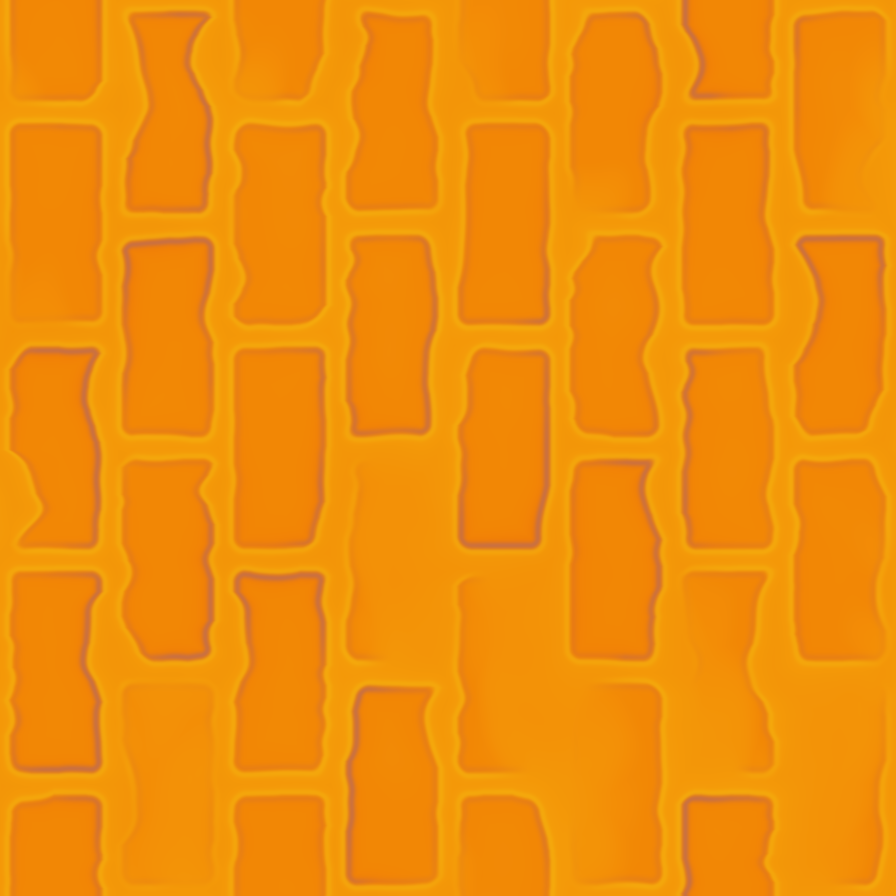
This pattern is drawn by a three.js fragment shader. Its source:

```glsl
// Worn orange wall: upright rounded recesses in 8 staggered columns, 4 to a column.
// Each recess has a randomly tilted, creased floor that may rise flush with the wall,
// and wavy sides; tone comes from depth, distance to the edge and a bright rim.

varying vec2 vUv;

// Layout, in column widths (a cell is 1 wide and 2 high)
const float COLUMNS = 8.0;
const float ROWS = 4.0;
const vec2 HALF_SIZE = vec2(0.41, 0.90);
const float CORNER = 0.10;

// Wear
const vec2 SIDE_WEAR = vec2(0.50, 0.13);
const vec2 TILT = vec2(1.5, 0.6);
const float CREASE = 0.30;

// Shading widths
const float RIM_WIDTH = 0.028;
const float GLOW_WIDTH = 0.20;
const float SHADE_WIDTH = 0.10;
const float CREVICE_WIDTH = 0.032;

const vec3 DEEP = vec3(0.94, 0.45, 0.03);
const vec3 FLOOR = vec3(0.95, 0.53, 0.02);
const vec3 RIM = vec3(0.96, 0.66, 0.045);
const vec3 CREVICE = vec3(0.78, 0.44, 0.27);
const float FLUSH_TONE = 0.60;

float hash(vec2 p) {
  vec3 q = fract(vec3(p.xyx) * 0.1031);
  q += dot(q, q.yzx + 33.33);
  return fract((q.x + q.y) * q.z);
}

float cellRandom(vec2 id, float k) {
  return hash(id * 3.0 + vec2(k * 17.3, k * 7.9) + 5.0);
}

float corner(vec2 cell, vec2 offset, float period) {
  float a = 6.2832 * hash(mod(cell, period) + 11.0);
  return dot(vec2(cos(a), sin(a)), offset);
}

// Gradient noise that repeats after a whole number of lattice steps
float noise(vec2 p, float period) {
  vec2 i = floor(p), f = fract(p);
  vec2 w = f * f * f * (f * (f * 6.0 - 15.0) + 10.0);
  vec2 e = vec2(1.0, 0.0);
  float low = mix(corner(i, f, period), corner(i + e, f - e, period), w.x);
  float high = mix(corner(i + e.yx, f - e.yx, period), corner(i + 1.0, f - 1.0, period), w.x);
  return mix(low, high, w.y);
}

// How far one side is pushed inward at position t along it
float sideInset(float t, vec2 id, float k) {
  float seed = floor(cellRandom(id, k) * 60.0) + 0.37;
  float broad = max(noise(vec2(t * 1.4 + seed, seed), 64.0) - 0.03, 0.0);
  float fine = max(noise(vec2(t * 3.5 + seed, seed + 9.0), 64.0), 0.0);
  return (broad + 0.22 * fine) * (0.3 + 0.9 * cellRandom(id, k + 0.5));
}

// Signed distance to a rounded box whose sides are worn separately
float recessDistance(vec2 p, vec2 id) {
  vec2 lo = SIDE_WEAR * vec2(sideInset(p.y, id, 1.0), sideInset(p.x, id, 2.0)) - HALF_SIZE;
  vec2 hi = HALF_SIZE - SIDE_WEAR * vec2(sideInset(p.y, id, 3.0), sideInset(p.x, id, 4.0));
  vec2 q = abs(p - 0.5 * (lo + hi)) - 0.5 * (hi - lo) + CORNER;
  return length(max(q, 0.0)) + min(max(q.x, q.y), 0.0) - CORNER;
}

// Depth of the tilted floor below the wall; negative means flush
float floorDepth(vec2 p, vec2 id) {
  vec2 tilt = TILT * (vec2(cellRandom(id, 5.0), cellRandom(id, 6.0)) - 0.5);
  float base = mix(-0.15, 0.90, pow(cellRandom(id, 7.0), 0.6));
  vec2 seed = floor(id * 7.0);
  float crease = abs(noise(p * vec2(1.5, 1.0) + seed + 0.4, 64.0));
  return base + dot(tilt, clamp(p, -HALF_SIZE, HALF_SIZE)) + CREASE * (0.15 - crease);
}

float band(float x, float width) {
  return exp(-x * x / (width * width));
}

void main() {
  vec2 p = vUv * COLUMNS;
  float sunk = 0.0, shade = 0.0, crevice = 0.0, glow = 0.0, rim = 0.0;

  // Gather the recess here and the edges of its neighbours
  for (int x = -1; x <= 1; x++) {
    float column = floor(p.x) + float(x);
    float shift = 1.0 - mod(column, 2.0);
    for (int y = -1; y <= 1; y++) {
      float row = floor((p.y - shift) * 0.5) + float(y);
      vec2 q = p - vec2(column + 0.5, shift + 2.0 * row + 1.0);
      vec2 id = mod(vec2(column, row), vec2(COLUMNS, ROWS));
      float d = recessDistance(q, id);
      float depth = floorDepth(q, id);
      float open = smoothstep(0.0, 0.4, depth);
      float inside = 1.0 - smoothstep(-0.03, 0.02, d);
      sunk = max(sunk, inside * open);
      shade = max(shade, inside * open * exp(min(d, 0.0) / SHADE_WIDTH) * clamp(depth, 0.0, 1.0));
      crevice = max(crevice, band(d + 0.03, CREVICE_WIDTH) * (0.2 * open + 0.7 * smoothstep(0.6, 1.05, depth)));
      glow = max(glow, open * exp(-max(d, 0.0) / GLOW_WIDTH));
      rim = max(rim, open * band(d - 0.03, RIM_WIDTH));
    }
  }

  // Tone from wall, rims and hollow floor
  float tone = FLUSH_TONE + 0.10 * noise(p * 0.5, 4.0) + 0.03 * noise(p * 2.0, 16.0);
  tone += (1.0 - sunk) * (0.18 * glow + 0.20 * rim) - 0.19 * sunk - 0.32 * shade;
  vec3 color = mix(DEEP, FLOOR, smoothstep(0.0, 0.4, tone));
  color = mix(color, RIM, clamp((tone - 0.4) / 0.6, 0.0, 1.0));
  gl_FragColor = vec4(mix(color, CREVICE, crevice), 1.0);
}
```
